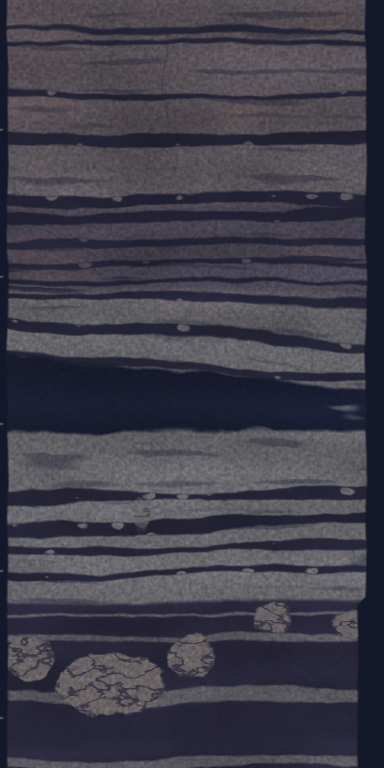
Write a WebGL 1 fragment shader that draws this texture.

```glsl
precision highp float;
// A slabbed drill core: speckled sandstone beds, dark wavy mud seams, black shale and a clast-bearing base.
uniform vec2 u_resolution;

const vec3 BACKDROP = vec3(0.075, 0.095, 0.165);
const vec3 SHALE = vec3(0.095, 0.11, 0.185);
const vec3 SEAM = vec3(0.125, 0.128, 0.2);
const vec3 MUD = vec3(0.155, 0.15, 0.225);
const vec3 BROWN_SILT = vec3(0.255, 0.235, 0.29);
const vec3 WARM_SAND = vec3(0.345, 0.318, 0.345);
const vec3 GREY_SAND = vec3(0.4, 0.395, 0.415);
const vec3 PALE = vec3(0.44, 0.435, 0.455);

vec2 hash2(vec2 p) {
  vec2 q = vec2(dot(p, vec2(127.1, 311.7)), dot(p, vec2(269.5, 183.3)));
  return fract(sin(q) * 43758.545);
}

float slope(vec2 cell, vec2 corner, vec2 f) {
  return dot(hash2(cell + corner) * 2.0 - 1.0, f - corner);
}

float gradientNoise(vec2 p) {
  vec2 i = floor(p), f = fract(p);
  vec2 u = f * f * (3.0 - 2.0 * f);
  float low = mix(slope(i, vec2(0.0), f), slope(i, vec2(1.0, 0.0), f), u.x);
  float high = mix(slope(i, vec2(0.0, 1.0), f), slope(i, vec2(1.0), f), u.x);
  return mix(low, high, u.y);
}

float fbm(vec2 p) {
  float sum = 0.0, gain = 1.0;
  for (int i = 0; i < 4; i++) {
    sum += gain * gradientNoise(p);
    p = p * 2.03 + 17.3;
    gain *= 0.5;
  }
  return sum;
}

float inside(float dist, float blur) {
  return 1.0 - smoothstep(-blur, blur, dist);
}

// 1 between two depths, with soft limits
float zone(float y, float top, float bottom, float blur) {
  return smoothstep(top - blur, top + blur, y) * inside(y - bottom, blur);
}

// One wavy layer that swells and pinches along its length
float layer(vec2 p, float depth, float halfWidth) {
  float bend = 0.022 * gradientNoise(vec2(p.x * 2.5, depth * 23.0))
             + 0.009 * gradientNoise(vec2(p.x * 9.0, depth * 31.0));
  float swell = halfWidth * (1.0 + 1.1 * gradientNoise(vec2(p.x * 3.0 + 7.0, depth * 19.0)));
  return inside(abs(p.y - depth - bend) - swell, 0.004);
}

float layers(vec2 p, vec4 depths, vec4 halfWidths) {
  float cover = 0.0;
  for (int i = 0; i < 4; i++) cover = max(cover, layer(p, depths[i], halfWidths[i]));
  return cover;
}

float clast(vec2 p, vec2 centre, vec2 radii) {
  float dist = (length((p - centre) / radii) - 1.0) * min(radii.x, radii.y);
  return inside(dist + 0.022 * fbm(p * 15.0), 0.004);
}

// Small pale pods, some cells left empty
float pods(vec2 p, vec2 cellSize) {
  vec2 cell = floor(p / cellSize);
  vec2 h = hash2(cell + 41.0);
  vec2 q = (fract(p / cellSize) - 0.35 - 0.3 * h) * cellSize;
  float dist = length(q * vec2(0.6, 1.0)) - 0.011 * h.x + 0.006 * gradientNoise(p * 50.0);
  return inside(dist, 0.003) * step(0.7, h.y);
}

void main() {
  vec2 p = gl_FragCoord.xy / u_resolution.x;
  p.y = u_resolution.y / u_resolution.x - p.y; // depth below the top

  // Bedding coordinates: gentle folds, a dip in the middle, ragged contacts
  float dip = (p.y - 0.9) / 0.13;
  vec2 s = p;
  s.y -= 0.08 * (p.x - 0.5) * exp(-dip * dip);
  s.y += 0.03 * (p.x - 0.5) * zone(p.y, 1.25, 1.5, 0.08);
  s.y += 0.025 * gradientNoise(p * vec2(1.7, 2.0)) + 0.006 * fbm(p * vec2(14.0, 24.0));

  float grain = gradientNoise(p * 120.0) + 0.7 * gradientNoise(p * 67.0 + 9.0);
  float blotch = fbm(p * vec2(4.0, 7.0) + 3.0);
  float bedTone = gradientNoise(vec2(s.x * 1.3, s.y * 9.0));

  // Sand beds: warm above, grey below, silty brown between
  vec3 sand = mix(WARM_SAND, GREY_SAND, smoothstep(0.25, 0.95, s.y + 0.3 * blotch));
  float silt = zone(s.y, 0.53, 0.765, 0.02);
  sand = mix(sand, BROWN_SILT, silt * 0.85);
  sand *= 1.0 + 0.26 * bedTone + 0.12 * blotch;
  sand += vec3(0.025, 0.0, -0.012) * smoothstep(0.1, 0.5, blotch) * inside(s.y - 0.8, 0.1);
  sand *= 1.0 + 0.25 * grain;
  vec3 color = sand;

  // Broken wisps of mud
  float wisp = smoothstep(0.16, 0.36, gradientNoise(vec2(s.x * 3.5, s.y * 42.0)) + 0.12 * blotch);
  color = mix(color, SEAM, wisp * mix(0.38, 0.75, silt));

  // Mud seams
  float seams = layers(s, vec4(0.073, 0.108, 0.24, 0.357), vec4(0.008, 0.006, 0.007, 0.015));
  seams = max(seams, layers(s, vec4(0.518, 0.565, 0.63, 0.69), vec4(0.014, 0.014, 0.009, 0.007)));
  seams = max(seams, layers(s, vec4(0.778, 0.867, 1.28, 1.362), vec4(0.01, 0.013, 0.019, 0.017)));
  seams = max(seams, layers(s, vec4(1.42, 1.487, 0.955, 0.735), vec4(0.011, 0.011, 0.01, 0.006)));
  color = mix(color, SEAM * (1.0 + 0.25 * blotch), seams * 0.95);
  color = mix(color, sand, pods(s, vec2(0.085, 0.035)) * seams);

  // Black shale with pale streaks toward its thin end
  float shale = inside(abs(s.y - 1.045) - mix(0.088, 0.06, s.x) - 0.02 * blotch, 0.007);
  vec3 shaleColor = SHALE * (1.0 + 0.35 * bedTone + 0.15 * grain);
  float streak = smoothstep(0.2, 0.32, gradientNoise(vec2(s.x * 6.0, s.y * 32.0)));
  streak *= smoothstep(0.6, 0.75, s.x) * smoothstep(1.0, 1.05, s.y);
  color = mix(color, mix(shaleColor, sand, streak * 0.8), shale);

  // Muddy base with pale laminae
  float base = smoothstep(1.56, 1.575, s.y);
  float mudBand = gradientNoise(vec2(s.x * 1.2, s.y * 15.0));
  vec3 mud = MUD * (1.0 + 0.35 * mudBand + 0.2 * blotch + 0.07 * grain);
  float laminae = layers(s, vec4(1.6, 1.665, 1.815, 1.985), vec4(0.004, 0.009, 0.015, 0.011));
  color = mix(color, mix(mud, sand * 0.95, laminae * 0.85), base);

  // Wrinkled clasts and one upright sand plug
  float clasts = clast(p, vec2(0.37, 1.35), vec2(0.022, 0.05)) * 0.6;
  for (int i = 0; i < 5; i++) {
    float n = float(i);
    float radius = 0.05 + 0.095 * exp(-2.0 * (n - 1.0) * (n - 1.0));
    vec2 centre = vec2(0.08 + 0.21 * n, 1.69 + 0.09 * sin(n * 1.3 + 0.3));
    clasts = max(clasts, clast(p, centre, radius * vec2(1.0, 0.75 + 0.2 * cos(n * 2.7))));
  }
  float vein = inside(abs(fbm(p * vec2(13.0, 24.0))) - 0.06, 0.06);
  vec3 clastColor = PALE * vec3(0.93, 0.88, 0.86) * (1.0 + 0.25 * grain);
  color = mix(color, mix(clastColor, MUD, vein * 0.75), clasts);

  // Hairline crack near the top
  float crack = inside(abs(p.x - 0.435 - 0.03 * fbm(vec2(p.y * 7.0, 2.0))) - 0.001, 0.004);
  color = mix(color, SEAM, crack * zone(p.y, 0.06, 0.33, 0.03) * 0.5);

  // Core edges against the backdrop, with faint depth ticks
  float ragged = 0.007 * fbm(vec2(p.y * 6.0, 5.0));
  float rightEdge = mix(0.953, 0.932, smoothstep(1.55, 1.58, p.y));
  float core = zone(p.x + ragged, 0.02, rightEdge, 0.004);
  float tick = inside(abs(mod(p.y + 0.235, 0.383) - 0.19) - 0.002, 0.003) * inside(p.x - 0.008, 0.003);
  vec3 surround = mix(BACKDROP, PALE, tick);
  gl_FragColor = vec4(mix(surround, color, core), 1.0);
}
```
